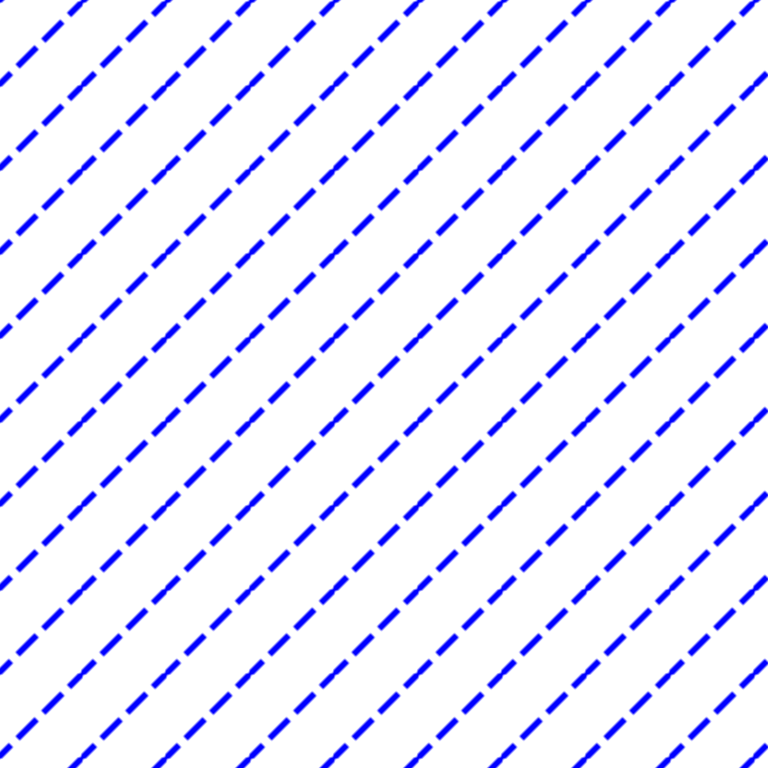
Write a three.js fragment shader that draws this pattern.

```glsl
// Blue dashed lines rising at 45 degrees on white, on a repeating square tile.
// Each point is measured across and along its nearest line; each tile has two
// plain dashes and a longer one, pinched where neighbouring tiles join.

#define REPEATS 9.143       // tiles across and down the canvas
#define HALF_WIDTH 0.036    // half the line width, in tiles
#define HALF_GAP 0.056      // half the gap between dashes, in tiles
#define SIDE_GAP 0.194      // gap beside the long dash, as share of the diagonal
#define SEAM_SHIFT 0.024    // shift of the seam along the line
#define PINCH 0.6           // share of the width left at the seam
#define PINCH_REACH 0.04    // length of the pinch, in tiles
#define SOFTNESS 0.019      // edge blur, in tiles
#define INK vec3(0.0, 0.0, 1.0)
#define PAPER vec3(1.0)

varying vec2 vUv;

const float DIAGONAL = 1.41421356;

// Soft coverage from a signed distance, negative inside.
float coverage(float dist) {
  return 1.0 - smoothstep(-SOFTNESS, SOFTNESS, dist);
}

void main() {
  // Tile grid hung from the upper left corner.
  vec2 p = vec2(vUv.x, 1.0 - vUv.y) * REPEATS;

  // Distance across the nearest line.
  float level = p.x + p.y;
  float line = floor(level + 0.5);
  float across = abs(level - line) / DIAGONAL;

  // Position along it, mirrored about the seam: 0 at the seam, 0.5 midway.
  float along = 0.5 * (p.x - p.y + line) + SEAM_SHIFT;
  float fromSeam = abs(fract(along + 0.5) - 0.5);

  // Distance to the nearest gap centre, converted to tile lengths.
  float toGap = min(abs(fromSeam - SIDE_GAP), 0.5 - fromSeam) * DIAGONAL;

  // Narrow the stroke around the seam.
  float pinch = mix(PINCH, 1.0, smoothstep(0.0, PINCH_REACH, fromSeam * DIAGONAL));

  float stroke = coverage(across - HALF_WIDTH * pinch);
  float dash = coverage(HALF_GAP - toGap);
  gl_FragColor = vec4(mix(PAPER, INK, stroke * dash), 1.0);
}
```
